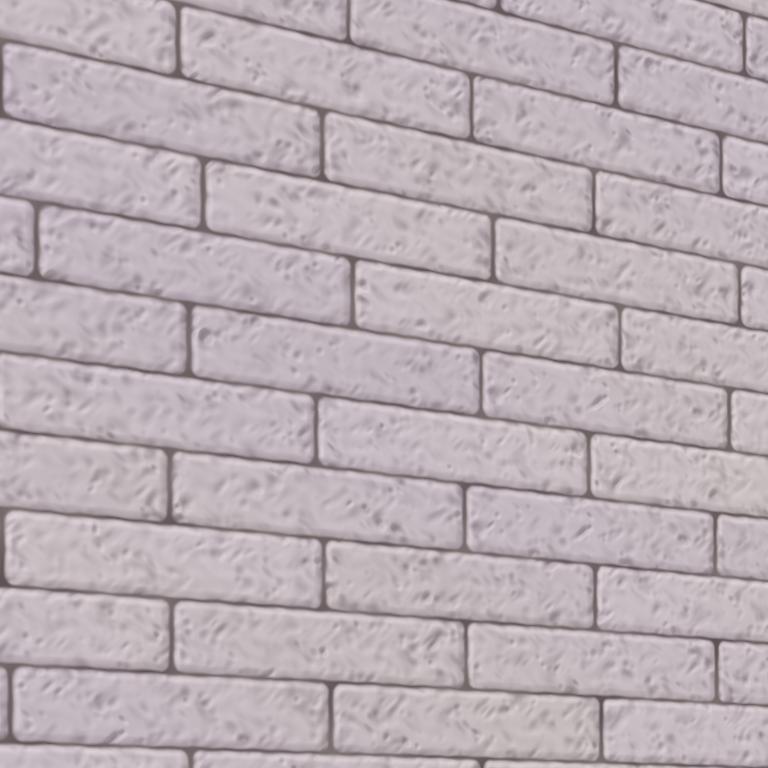
This texture is drawn by a Shadertoy shader. Its source:

```glsl
// Pale mauve brick wall in running bond, seen at a slant so rows narrow to the right.
// A projective map flattens the wall; each brick is a rounded box whose height
// (bevel, cellular pits, layered sines) is lit from the upper left.

float hash(vec2 p) {
    return fract(sin(dot(p, vec2(127.1, 311.7))) * 4375.85);
}

// Sum of soft round dents, one of random size and depth per cell
float pits(vec2 p) {
    vec2 cell = floor(p);
    float sum = 0.0;
    for (int j = -1; j <= 1; j++)
    for (int i = -1; i <= 1; i++) {
        vec2 c = cell + vec2(i, j);
        vec2 center = c + vec2(hash(c), hash(c + 17.3));
        float radius = mix(0.5, 0.95, hash(c + 5.1));
        float depth = hash(c + 41.7);
        sum += depth * depth * (1.0 - smoothstep(0.0, radius, length(p - center)));
    }
    return sum;
}

// Signed distance to the brick outline, slightly uneven
float brickEdge(vec2 q, float seed) {
    vec2 halfSize = vec2(0.2260, 0.0491);
    float radius = 0.013;
    vec2 d = abs(q) - halfSize + radius;
    float wobble = sin(q.x * 61.0 + seed * 40.0) + sin(q.y * 120.0 + q.x * 147.0 + seed * 70.0);
    return length(max(d, 0.0)) + min(max(d.x, d.y), 0.0) - radius + 0.0005 * wobble;
}

// Height in x, pit depth in y
vec2 brickRelief(vec2 q, float seed) {
    float bevel = smoothstep(0.0, 0.012, -brickEdge(q, seed));
    vec2 p = q + seed * vec2(9.0, 5.0);
    vec2 warped = p + 0.006 * sin(p.yx * vec2(95.0, 78.0));
    // Rough patches alternate with smoother ones; the brick ends are worn
    float rough = 0.8 + 0.4 * sin(p.x * 37.0 + 2.0 * sin(p.y * 51.0));
    rough += 0.5 * smoothstep(0.185, 0.21, abs(q.x));
    float chisel = sin(warped.x * 105.0 + warped.y * 160.0) * sin(warped.x * 48.0 - warped.y * 71.0);
    float dents = rough * (0.7 * pits(warped * vec2(74.0, 72.0)) + 0.9 * pits(warped * vec2(43.0, 46.0) + 8.0));
    return vec2(0.8 * bevel + 0.16 * chisel - dents, dents);
}

void mainImage(out vec4 fragColor, in vec2 fragCoord) {
    vec2 uv = fragCoord / iResolution.xy;

    // Flatten the slanted wall: x in brick lengths, y in courses
    float shrink = 1.0 - 0.202 * uv.x;
    vec2 wall = vec2(uv.x / shrink / 0.458, (uv.y - 0.034 + 0.034 * uv.x) / (0.1018 * shrink));

    // Uneven slide of each course, added to the half-brick stagger
    float slide[14] = float[14](0.07, 0.03, 0.01, 0.005, 0.005, -0.02, 0.065,
                                0.105, 0.11, 0.0, 0.03, 0.09, 0.13, 0.08);
    float course = floor(wall.y);
    wall.x -= 0.5 * mod(course, 2.0) + slide[clamp(int(course) + 1, 0, 13)];
    vec2 id = floor(wall);
    vec2 q = (fract(wall) - 0.5) * vec2(0.458, 0.1018);
    float seed = hash(id + 3.0);

    // Relief shading from two samples along the light
    vec2 toLight = vec2(-0.0018, 0.0019);
    vec2 behind = brickRelief(q - toLight, seed);
    vec2 ahead = brickRelief(q + toLight, seed);
    float shade = clamp(behind.x - ahead.x, -0.7, 0.55);
    float dents = 0.5 * (behind.y + ahead.y);

    // Face colour drifts from violet at the upper left to warm grey below
    float violet = 0.5 + 0.3 * (uv.y - uv.x) + 0.25 * sin(uv.x * 6.0 + uv.y * 9.0 + seed * 2.0);
    vec3 face = mix(vec3(0.785, 0.749, 0.755), vec3(0.767, 0.719, 0.760), clamp(violet, 0.0, 1.0));
    face += 0.02 * (seed - 0.5);
    face += 0.16 * shade - 0.09 * min(dents, 1.1);

    // Broad soft shadow beside the joint, then its thin dark core of uneven depth
    float edge = brickEdge(q, seed);
    face *= 1.0 - 0.13 * smoothstep(-0.007, 0.001, edge);
    float depth = 0.5 + 0.3 * sin(uv.x * 23.0 + uv.y * 31.0) + 0.2 * sin(uv.x * 71.0 - uv.y * 47.0);
    vec3 mortar = mix(vec3(0.49, 0.44, 0.44), vec3(0.37, 0.32, 0.33), depth);
    fragColor = vec4(mix(face, mortar, smoothstep(-0.0030, 0.0026, edge)), 1.0);
}
```
